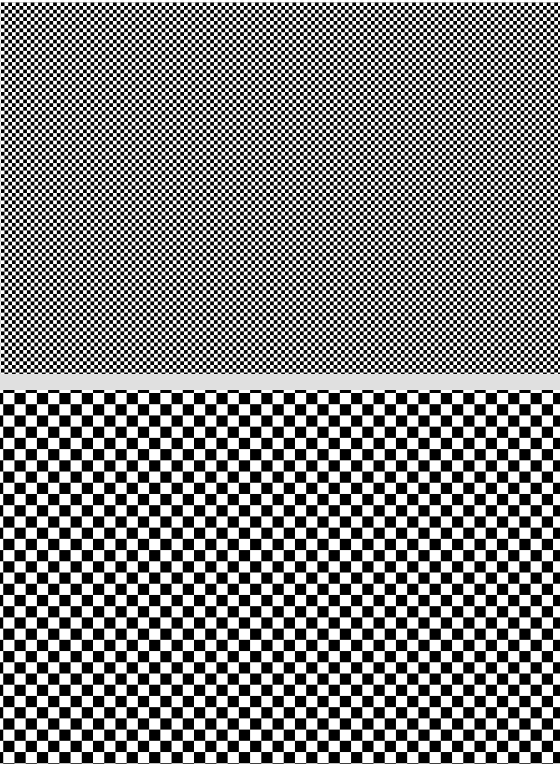
Top: the whole. Bottom: its middle third, enlarged.
Reproduce this pattern procedurally as a Shadertoy shader.

```glsl
// Fine black and white checkerboard, 150 by 100 cells, with a thin white margin at the top and left.

// Integral of a square wave that is +1 on [0,1) and -1 on [1,2).
vec2 waveIntegral(vec2 p) {
    return 1.0 - abs(mod(p, 2.0) - 1.0);
}

void mainImage(out vec4 fragColor, in vec2 fragCoord) {
    // Cell units: 100 cells fill the canvas height, counted from the top left.
    float pixel = 100.0 / iResolution.y;
    vec2 fromTopLeft = vec2(fragCoord.x, iResolution.y - fragCoord.y);
    vec2 cell = fromTopLeft * pixel - vec2(0.2, 0.6);

    // Average the checks over one pixel for smooth edges.
    vec2 halfPixel = vec2(0.5 * pixel);
    vec2 wave = (waveIntegral(cell + halfPixel) - waveIntegral(cell - halfPixel)) / pixel;
    float white = 0.5 - 0.5 * wave.x * wave.y;

    // Keep the margin white outside the first row and column.
    vec2 inside = clamp(cell / pixel + 0.5, 0.0, 1.0);
    white = mix(1.0, white, inside.x * inside.y);

    fragColor = vec4(vec3(white), 1.0);
}
```
